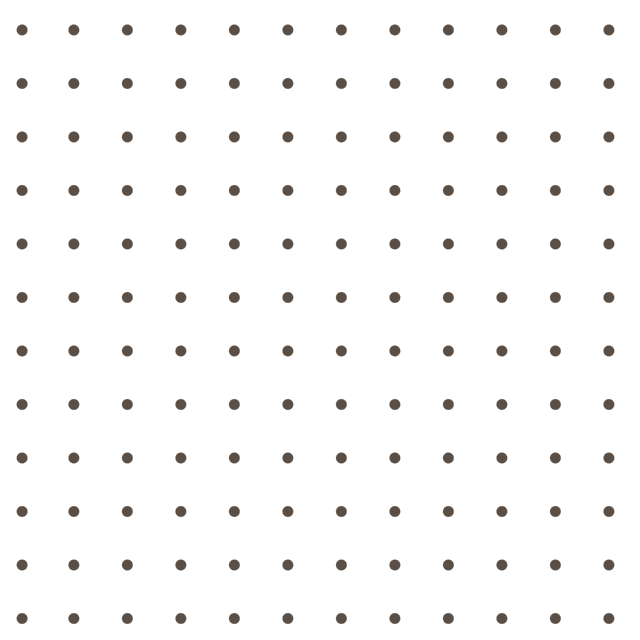
A WebGL 1 fragment shader for this pattern:

```glsl
precision highp float;
// Draws a 12 by 12 grid of small brown dots on white, with the left column set slightly inward.

uniform vec2 u_resolution;

const vec3 PAPER = vec3(1.0);
const vec3 INK = vec3(0.355, 0.31, 0.272);
const float DOTS_PER_SIDE = 12.0;
const float PITCH = 0.0836;
const vec2 FIRST_DOT = vec2(0.0318, 0.0336);
const float DOT_RADIUS = 0.0085;
const float LEFT_COLUMN_SHIFT = 0.0027;

// Index of the grid dot nearest to p.
vec2 nearestCell(vec2 p, vec2 first, float pitch, float count) {
    return clamp(floor((p - first) / pitch + 0.5), 0.0, count - 1.0);
}

// Centre of a dot, with the leftmost column moved by shift.
vec2 dotCenter(vec2 cell, vec2 first, float pitch, float shift) {
    float isLeftColumn = 1.0 - step(0.5, cell.x);
    return first + cell * pitch + vec2(shift * isLeftColumn, 0.0);
}

float circleDistance(vec2 p, vec2 center, float radius) {
    return length(p - center) - radius;
}

// Coverage of a shape whose edge is softened over the given width.
float fillMask(float signedDistance, float softness) {
    return clamp(0.5 - signedDistance / softness, 0.0, 1.0);
}

void main() {
    float side = min(u_resolution.x, u_resolution.y);
    vec2 p = gl_FragCoord.xy / side;

    vec2 cell = nearestCell(p, FIRST_DOT, PITCH, DOTS_PER_SIDE);
    vec2 center = dotCenter(cell, FIRST_DOT, PITCH, LEFT_COLUMN_SHIFT);
    float ink = fillMask(circleDistance(p, center, DOT_RADIUS), 1.2 / side);

    gl_FragColor = vec4(mix(PAPER, INK, ink), 1.0);
}
```
